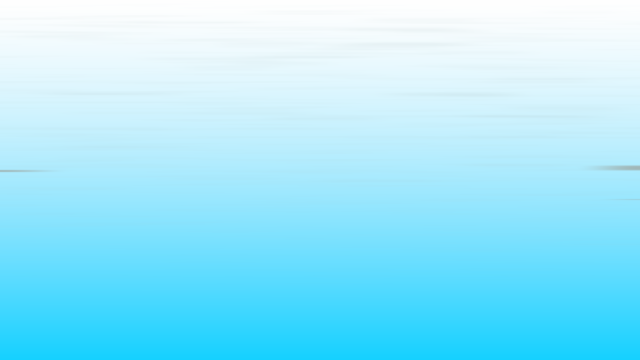
Reproduce this background procedurally as a WebGL 1 fragment shader.

```glsl
precision highp float;

uniform vec2 u_resolution;

vec2 hash2(vec2 p) {
  p = vec2(dot(p, vec2(127.1, 311.7)), dot(p, vec2(269.5, 183.3)));
  return fract(sin(p) * 43758.55);
}

float cornerSlope(vec2 cell, vec2 corner, vec2 local) {
  return dot(hash2(cell + corner) * 2.0 - 1.0, local - corner);
}

float gradientNoise(vec2 p) {
  vec2 cell = floor(p);
  vec2 local = fract(p);
  vec2 blend = local * local * local * (local * (local * 6.0 - 15.0) + 10.0);
  float low = mix(cornerSlope(cell, vec2(0.0, 0.0), local),
                  cornerSlope(cell, vec2(1.0, 0.0), local), blend.x);
  float high = mix(cornerSlope(cell, vec2(0.0, 1.0), local),
                   cornerSlope(cell, vec2(1.0, 1.0), local), blend.x);
  return mix(low, high, blend.y);
}

// Horizontal smear with a soft profile and fading ends
float streak(vec2 p, vec2 center, vec2 halfSize) {
  vec2 d = (p - center) / halfSize;
  return (1.0 - smoothstep(0.35, 1.0, abs(d.x))) * exp(-d.y * d.y);
}

void main() {
  vec2 uv = gl_FragCoord.xy / u_resolution;

  // Sky gradient, cyan below and white above; green rises later than red
  float rise = 1.0 - pow(1.0 - uv.y, 1.4);
  vec3 color = mix(vec3(0.08, 0.82, 1.0), vec3(1.0), vec3(rise, pow(rise, 1.25), rise));

  // Fine stretched grain, strongest in the upper half
  float grain = gradientNoise(uv * vec2(3.0, 85.0))
              + 0.7 * gradientNoise(uv * vec2(5.0, 125.0) + 17.0);
  float upper = smoothstep(0.1, 0.6, uv.y) * (1.0 - 0.6 * smoothstep(0.93, 1.0, uv.y));
  float haze = (0.02 + 0.12 * max(grain, 0.0)) * upper;

  // Scattered grey smears
  for (int i = 0; i < 64; i++) {
    float id = float(i);
    vec2 place = hash2(vec2(id, 3.7));
    vec2 shape = hash2(vec2(id, 9.2));
    vec2 center = vec2(place.x, mix(0.2, 0.97, pow(place.y, 0.65)));
    vec2 halfSize = vec2(mix(0.08, 0.15, shape.x), mix(0.0025, 0.007, shape.y));
    haze += mix(0.03, 0.12, shape.x * shape.y) * streak(uv, center, halfSize)
          * mix(0.4, 1.0, upper);
  }
  color = mix(color, vec3(0.66, 0.74, 0.75), min(haze, 0.25));

  // Darker slivers entering from the left and right edges
  float leftFade = 1.0 - smoothstep(0.0, 0.11, uv.x);
  float rightFade = smoothstep(0.895, 1.0, uv.x);
  float left = leftFade * exp(-pow(abs(uv.y - 0.525) / 0.003, 2.0));
  float right = rightFade * exp(-pow(abs(uv.y - 0.5335) / 0.007, 4.0));
  float thin = smoothstep(0.93, 1.0, uv.x) * exp(-pow(abs(uv.y - 0.446) / 0.002, 2.0));
  color = mix(color, vec3(0.62, 0.68, 0.67), 0.85 * max(left, right) + 0.3 * thin);

  gl_FragColor = vec4(color, 1.0);
}
```
